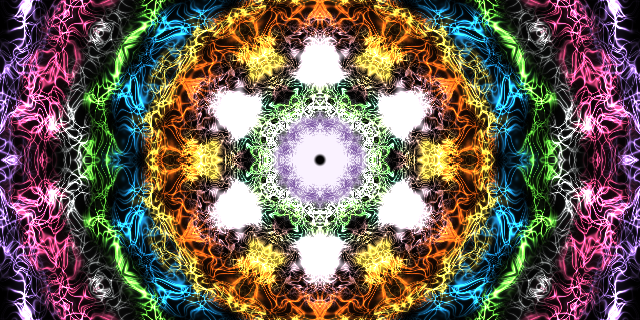
Give the GLSL for this background, as a WebGL 1 fragment shader.

```glsl
precision highp float;
// Kaleidoscope of glowing smoke: concentric coloured rings around a pale lace disc.
// The plane is folded into twelve mirrored wedges; every ring is a soft radial band
// filled with bundles of thin zero-lines of warped gradient noise.

uniform vec2 u_resolution;

const float PI = 3.14159265;
const float FOLDS = 6.0;
const float STRAND_WIDTH = 0.020;
const float STRAND_SPREAD = 0.15;   // shift between neighbours in a bundle
const float RING_SCALE = 12.0;
const float SWAY = 0.085;           // how far rings wander from their radius
const float HAZE = 0.035;
const float HOLE_RADIUS = 0.016;
const float LACE_RADIUS = 0.145;
const float WHITE_BLOB_RADIUS = 0.300;
const float YELLOW_BLOB_RADIUS = 0.355;

const vec3 LAVENDER = vec3(0.72, 0.52, 0.98);
const vec3 PINK = vec3(1.00, 0.32, 0.56);
const vec3 SILVER = vec3(0.74, 0.76, 0.76);
const vec3 GREEN = vec3(0.42, 0.92, 0.26);
const vec3 BLUE = vec3(0.14, 0.66, 0.98);
const vec3 YELLOW = vec3(1.00, 0.86, 0.28);
const vec3 ORANGE = vec3(0.98, 0.40, 0.09);
const vec3 LACE_SHADE = vec3(0.50, 0.36, 0.64);
const vec3 LACE_LIGHT = vec3(0.98, 0.95, 1.00);
const vec3 BLUSH = vec3(1.00, 0.92, 0.98);

vec2 gradient(vec2 cell) {
  float h = fract(sin(dot(cell, vec2(127.1, 311.7))) * 43758.5);
  return vec2(cos(h * 2.0 * PI), sin(h * 2.0 * PI));
}

float noise(vec2 p) {
  vec2 i = floor(p), f = p - i;
  vec2 u = f * f * f * (f * (f * 6.0 - 15.0) + 10.0);
  vec2 e = vec2(1.0, 0.0);
  float low = mix(dot(gradient(i), f), dot(gradient(i + e), f - e), u.x);
  float high = mix(dot(gradient(i + e.yx), f - e.yx), dot(gradient(i + 1.0), f - 1.0), u.x);
  return mix(low, high, u.y);
}

vec2 noise2(vec2 p) {
  return vec2(noise(p), noise(p + 37.4));
}

vec2 polar(float radius, float angle) {
  return radius * vec2(cos(angle), sin(angle));
}

float glow(vec2 p, vec2 centre, float size) {
  vec2 d = (p - centre) / size;
  return exp(-dot(d, d));
}

// Bundles of neighbouring sharp filaments, brighter where the smoke gathers
float strands(vec2 q, float scale, float seed) {
  vec2 p = q * scale * vec2(1.0, 0.75) + seed * 7.3;
  p += 0.70 * noise2(p * 0.8) + 0.22 * noise2(p * 2.1);
  float width = STRAND_WIDTH + 0.22 * scale / u_resolution.y;
  float sum = 0.0;
  for (int i = 0; i < 8; i++) {
    float k = float(i);
    float n = noise(p * (1.0 + 0.05 * k) + STRAND_SPREAD * k * vec2(1.0, 0.6)) / width;
    float line = 1.0 / (1.0 + n * n);
    sum += line * line;
  }
  return sum * (0.40 + 0.60 * smoothstep(-0.25, 0.3, noise(p * 0.6 + 5.7)));
}

// One wandering smoke ring
vec3 ring(vec2 q, float r, float seed, float radius, float width, float gain, vec3 colour) {
  float d = (r - radius + SWAY * noise(q * 9.0 + seed * 3.7)) / width;
  float band = exp(-d * d);
  if (band < 0.01) return vec3(0.0);
  return colour * band * gain * (HAZE + strands(q, RING_SCALE, seed));
}

void main() {
  vec2 p = (gl_FragCoord.xy - 0.5 * u_resolution) / u_resolution.y;
  float r = length(p);
  float sector = 2.0 * PI / FOLDS;
  float angle = abs(mod(atan(p.y, p.x + 1e-6) + 0.5 * sector, sector) - 0.5 * sector);
  vec2 q = polar(r, angle);
  float tilt = angle / (0.5 * sector);   // 0 on the yellow axes, 1 on the white ones
  float bent = r - 0.05 * smoothstep(0.92, 1.05, r) * tilt;

  // Outer smoke rings
  vec3 col = ring(q, bent, 1.0, 0.990, 0.045, 1.80, LAVENDER);
  col += ring(q, r, 2.0, 0.895, 0.046, 2.10, PINK);
  col += ring(q, r, 3.0, 0.780, 0.040, 1.10, SILVER);
  col += ring(q, r, 4.0, 0.693, 0.034, 1.50, GREEN);
  col += ring(q, r - 0.02 * tilt, 5.0, 0.595, 0.044, 1.15, BLUE);
  col += ring(q, r - 0.035 * tilt, 6.0, 0.515, 0.025, 1.25, YELLOW);
  col += ring(q, r - 0.030 * tilt, 7.0, 0.440, 0.052, 1.90, ORANGE);

  // Inner green ring with teal flecks and dark pockets on the axes
  float fine = strands(q, 24.0, 8.0);
  float greenBand = exp(-pow((r - 0.205) / 0.050, 2.0));
  col += GREEN * greenBand * (0.08 + 1.7 * fine);
  col += BLUE * glow(q, polar(0.240, 0.26), 0.030) * (0.05 + 0.8 * fine);
  vec2 wobble = 0.045 * noise2(q * 22.0 + 3.1);
  float pocket = glow((q + 0.4 * wobble) * vec2(1.0, 1.4), vec2(0.243, 0.0), 0.050);
  col *= 1.0 - 0.97 * smoothstep(0.35, 0.60, pocket);
  col *= 1.0 - 0.8 * glow(q + 0.4 * wobble, polar(0.185, 0.42), 0.018);

  // Alternating yellow and white bursts with frayed edges
  vec2 whiteCentre = polar(WHITE_BLOB_RADIUS, 0.5 * sector);
  float yellowBurst = glow(q + wobble, vec2(YELLOW_BLOB_RADIUS, 0.0), 0.060);
  float whiteBurst = glow(q + wobble, whiteCentre, 0.088);
  col += YELLOW * (0.60 * smoothstep(0.25, 0.8, yellowBurst) + 1.7 * yellowBurst * fine);
  col += PINK * glow(q + wobble, whiteCentre, 0.110) * 0.6 * fine;
  col += BLUSH * (1.1 * smoothstep(0.28, 0.68, whiteBurst) + 1.7 * whiteBurst * fine);

  // Pale lace disc with shaded petals, an open lace fringe and a dark hole
  float lace = strands(q, 38.0, 9.0);
  float disc = 1.0 - smoothstep(LACE_RADIUS - 0.03, LACE_RADIUS + 0.02, r + wobble.x);
  float petal = glow(q + 0.4 * wobble, polar(0.108, 0.25 * sector), 0.024);
  petal += glow(q + 0.4 * wobble, polar(0.132, 0.5 * sector), 0.015);
  float core = 1.0 - smoothstep(0.050, 0.100, r + 0.5 * wobble.y);
  float pale = clamp(0.62 + 0.65 * lace + core - 0.75 * petal, 0.0, 1.0);
  float fringe = exp(-pow((r - LACE_RADIUS - 0.015) / 0.035, 2.0));
  col += LACE_LIGHT * fringe * 1.3 * lace;
  col = mix(col, mix(LACE_SHADE, LACE_LIGHT, pale), disc);
  float edge = 0.003 + 1.0 / u_resolution.y;
  col *= smoothstep(HOLE_RADIUS - edge, HOLE_RADIUS + edge, r);

  gl_FragColor = vec4(clamp(col, 0.0, 1.0), 1.0);
}
```
